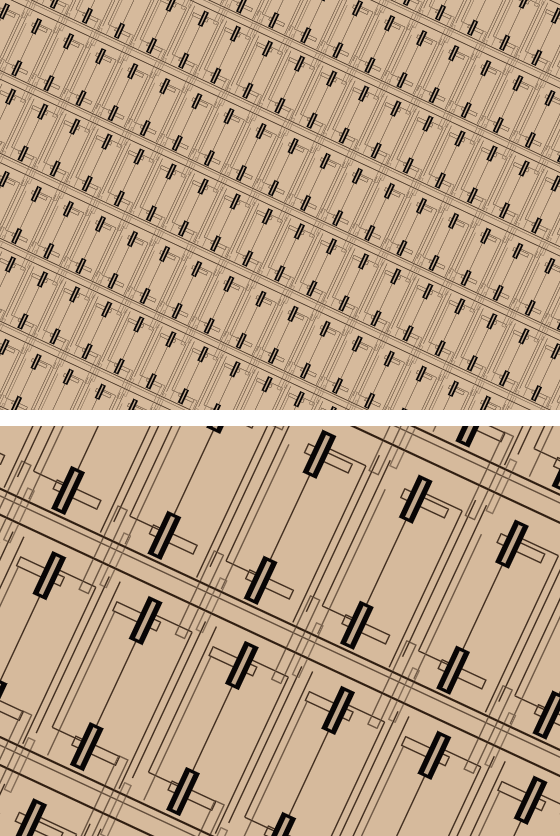
Top: the whole. Bottom: its middle third, enlarged.
Write a WebGL 2 fragment shader that draws this pattern.

```glsl
#version 300 es
precision highp float;

uniform vec2 u_resolution;
out vec4 outColor;

const vec3 PAPER = vec3(0.84, 0.73, 0.61);
const vec3 INK = vec3(0.03, 0.02, 0.02);
const vec3 SEPIA = vec3(0.19, 0.12, 0.07);

const float CANVAS_WIDTH = 768.0;      // drawing units across the canvas
const float TILT = 0.4367;             // slope of the rows, radians
const float PITCH = 48.56;             // distance between cells in a row
const float PERIOD = 208.6;            // height of a pair of rows
const float ROW_SPLIT = 93.0;          // boundary inside the pair
const float PAIR_START = -12.6;
const vec2 EVEN_CENTER = vec2(12.0, 43.3);
const vec2 ODD_CENTER = vec2(20.7, 145.8);
const vec2 BAND_CENTERS = vec2(92.9, 196.2);
const float BAR_OFFSET = 31.8;         // bar distance from the row center
const vec2 BAR_HALF = vec2(3.5, 10.8);
const float SLOT_HALF = 1.0;
const float HAIRLINE = 0.65;
const float RULE = 1.0;
const float STRIP_X = 38.0;            // strips that cross the bands

float pixelSize;

float fill(float d) {
    return clamp(0.5 - d / pixelSize, 0.0, 1.0);
}

// Coverage of a line, correct even when thinner than a pixel
float stroke(float d, float width) {
    return fill(d - 0.5 * width) - fill(d + 0.5 * width);
}

float wrapNear(float x, float period) {
    return x - period * floor(x / period + 0.5);
}

// Signed distance to a box repeated along the row
float cellBox(vec2 p, vec2 center, vec2 halfSize) {
    vec2 q = p - center;
    q.x = wrapNear(q.x, PITCH);
    q = abs(q) - halfSize;
    return length(max(q, 0.0)) + min(max(q.x, q.y), 0.0);
}

float outline(vec2 p, vec2 center, vec2 halfSize) {
    return stroke(cellBox(p, center, halfSize), HAIRLINE);
}

// Vertical hairline with clipped ends
float upright(vec2 p, float x, float top, float bottom) {
    float ends = fill(top - p.y) * fill(p.y - bottom);
    return stroke(wrapNear(p.x - x, PITCH), HAIRLINE) * ends;
}

// Horizontal hairline between two positions
float ledge(vec2 p, float left, float right, float y) {
    float x = wrapNear(p.x - 0.5 * (left + right), PITCH);
    return stroke(p.y - y, HAIRLINE) * fill(abs(x) - 0.5 * (right - left));
}

// Thin panel drawing of one cell
float panelLines(vec2 p, float side) {
    float a = upright(p, 0.0, -BAR_OFFSET, BAR_OFFSET);
    a = max(a, upright(p, 21.5, -36.0, 43.0));
    a = max(a, upright(p, 25.0, -43.0, 36.0));
    a = max(a, upright(p, 30.5, -43.0, 30.5));
    a = max(a, 0.7 * upright(p, 34.0, -30.0, 43.0));
    a = max(a, ledge(p, 0.0, 21.5, -36.0));
    a = max(a, ledge(p, -18.06, 0.0, 30.5));
    a = max(a, outline(p, vec2(4.5 * side, -BAR_OFFSET), vec2(11.0, 2.2)));
    return max(a, outline(p, vec2(4.5, BAR_OFFSET), vec2(11.0, 2.2)));
}

void main() {
    pixelSize = CANVAS_WIDTH / u_resolution.x;
    vec2 p = vec2(gl_FragCoord.x, u_resolution.y - gl_FragCoord.y) * pixelSize;
    float c = cos(TILT), s = sin(TILT);
    p = vec2(c * p.x + s * p.y, c * p.y - s * p.x);
    p.y = mod(p.y - PAIR_START, PERIOD) + PAIR_START;

    // Alternate rows are shifted and mirror their upper tab
    bool odd = p.y > ROW_SPLIT;
    vec2 cell = p - (odd ? ODD_CENTER : EVEN_CENTER);
    float lines = 0.9 * panelLines(cell, odd ? -1.0 : 1.0);

    // Bands between rows, with strips passing through
    for (int i = 0; i < 2; i++) {
        vec2 q = vec2(p.x, wrapNear(p.y - BAND_CENTERS[i], PERIOD));
        float edge = 5.4 + 0.4 * float(i);
        lines = max(lines, stroke(abs(q.y) - edge, RULE));
        lines = max(lines, 0.7 * stroke(q.y + 2.4, HAIRLINE));
        lines = max(lines, 0.65 * outline(q, vec2(STRIP_X, 0.0), vec2(2.3, 21.0)));
        lines = max(lines, 0.5 * outline(q, vec2(STRIP_X + 7.0, 2.0), vec2(1.6, 13.0)));
    }
    vec3 color = mix(PAPER, SEPIA, lines);

    // Dark slotted bars at both ends of each cell
    vec2 barPoint = vec2(cell.x, abs(cell.y) - BAR_OFFSET);
    float bar = fill(cellBox(barPoint, vec2(0.0), BAR_HALF));
    float slot = fill(cellBox(barPoint, vec2(0.0), vec2(SLOT_HALF, BAR_HALF.y - 1.5)));
    color = mix(color, INK, bar);
    color = mix(color, PAPER, 0.9 * slot);
    outColor = vec4(color, 1.0);
}
```
